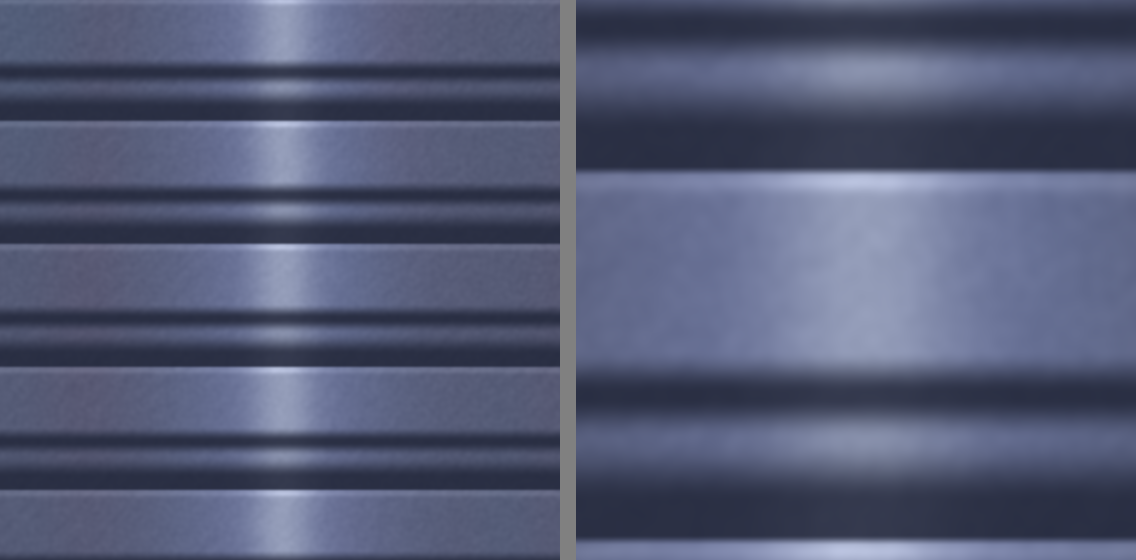
Left: the whole. Right: its middle third, enlarged.
Reproduce this texture procedurally as a Shadertoy shader.

```glsl
// Blue-grey metal slats with rounded ridges between them and a vertical glare down the middle.

vec2 hashGradient(vec2 cell) {
    vec2 h = vec2(dot(cell, vec2(127.1, 311.7)), dot(cell, vec2(269.5, 183.3)));
    return 2.0 * fract(sin(h) * 43758.5) - 1.0;
}

float gradientNoise(vec2 p) {
    vec2 i = floor(p), f = fract(p);
    vec2 u = f * f * (3.0 - 2.0 * f);
    float a = dot(hashGradient(i), f);
    float b = dot(hashGradient(i + vec2(1, 0)), f - vec2(1, 0));
    float c = dot(hashGradient(i + vec2(0, 1)), f - vec2(0, 1));
    float d = dot(hashGradient(i + vec2(1, 1)), f - vec2(1, 1));
    return mix(mix(a, b, u.x), mix(c, d, u.x), u.y);
}

float bell(float x, float width) {
    return exp(-x * x / (width * width));
}

void mainImage(out vec4 fragColor, in vec2 fragCoord) {
    vec2 uv = fragCoord / iResolution.xy;

    // Position within one repeat, running downward from the slat's top edge
    float t = fract((1.0 - uv.y + 0.0075) / 0.2197);

    // Vertical profile: flat slat, bright upper lip, rounded ridge
    float slat = smoothstep(0.0, 0.03, t) * (1.0 - smoothstep(0.5, 0.615, t));
    float lip = bell(t - 0.045, 0.028) * smoothstep(0.0, 0.03, t);
    float ridge = smoothstep(0.63, 0.74, t) * (1.0 - smoothstep(0.74, 0.91, t));

    // Glare: broad blue sheen with a pale, slightly wavering core
    float x = uv.x - 0.505 + 0.01 * gradientNoise(vec2(3.0, uv.y * 22.0));
    float sheen = bell(x, 0.19);
    float core = bell(x, 0.055);
    vec3 lit = vec3(0.335, 0.355, 0.46)
             + sheen * vec3(0.085, 0.1, 0.15)
             + core * vec3(0.16, 0.16, 0.115);
    vec3 groove = vec3(0.165, 0.185, 0.265) + core * 0.04;

    // Soft vertical tint bands, strongest away from the glare
    float tint = gradientNoise(vec2(uv.x * 7.0 + 2.3, uv.y * 1.5));
    lit += (1.0 - sheen) * tint * vec3(-0.02, 0.025, 0.03);

    // Diagonal brushed mottling and fine grain
    vec2 diagonal = vec2(uv.x + uv.y, uv.y - uv.x);
    float wear = 0.022 * gradientNoise(diagonal * vec2(22.0, 48.0))
               + 0.022 * gradientNoise(uv * 95.0 + 17.0);

    float light = slat + 0.88 * ridge;
    vec3 color = mix(groove, lit, light);
    color += lip * (0.07 + 0.08 * core);
    color += wear * (0.35 + 0.65 * light);

    fragColor = vec4(color, 1.0);
}
```
